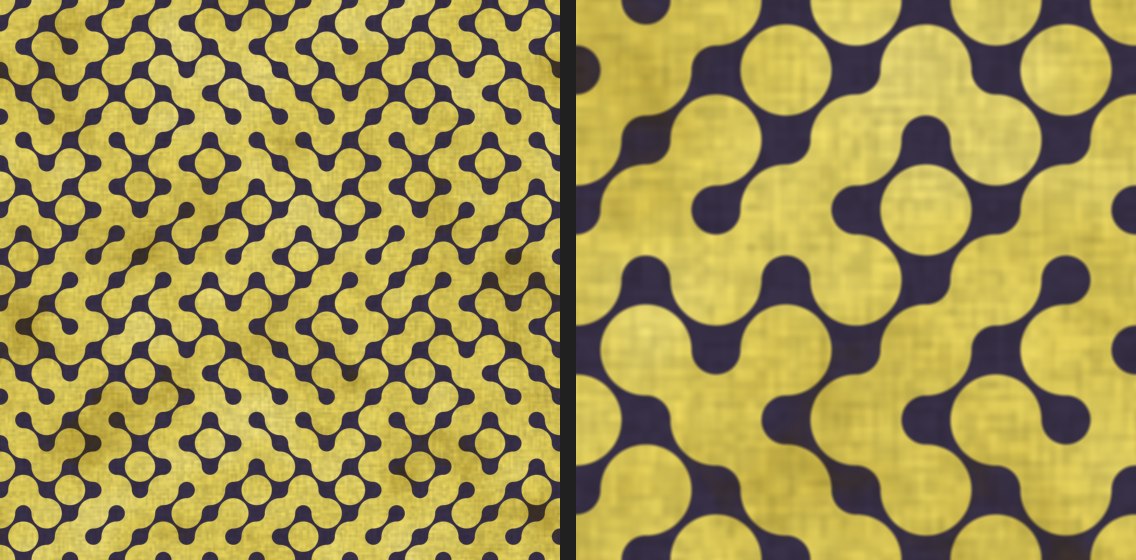
Left, the full canvas; right, a detail of the centre.
Give the GLSL for this pattern, as a WebGL 2 fragment shader.

```glsl
#version 300 es
precision highp float;
// Worn two-colour Truchet pattern: golden discs and dark dots alternate on a
// square lattice, and every cell joins either its two discs or its two dots.
// The layout repeats 2 x 2; stains, mottling and cloth grain wrap on the canvas.

uniform vec2 u_resolution;
out vec4 fragColor;

const float TAU = 6.2831853;
const float REPEATS = 2.0;        // layout repeats across and down
const float CELLS = 12.0;         // cells per repeat, must be even
const float DISC_RADIUS = 0.65;   // in cells; dots take the remainder
const float EDGE_SOFTNESS = 0.035;
const float EXTRA_JOINS = 0.2;    // chance of a join beyond one per dot
const float STAIN_AMOUNT = 0.75;
const float GRAIN_AMOUNT = 0.13;
const float MOTTLE_CELLS = 44.0;

const vec3 GOLD = vec3(0.835, 0.765, 0.335);
const vec3 PALE_GOLD = vec3(0.86, 0.805, 0.43);
const vec3 OLIVE_STAIN = vec3(0.66, 0.565, 0.17);
const vec3 INK = vec3(0.21, 0.18, 0.265);
const vec3 BROWN_INK = vec3(0.22, 0.18, 0.15);

// Integer hash of a lattice point, 0 to 1
float hash(vec2 p, float seed) {
    uvec3 q = uvec3(ivec3(vec3(p, seed))) * uvec3(1597334673u, 3812015801u, 2798796415u);
    uint h = q.x ^ q.y ^ q.z;
    h = (h ^ (h >> 16)) * 2146121005u;
    h = (h ^ (h >> 15)) * 2221713035u;
    h ^= h >> 16;
    return float(h >> 8) / 16777216.0;
}

// Each dot picks one of its four cells, so no dot stays alone
bool dotPicks(vec2 cell, vec2 corner) {
    float choice = floor(4.0 * hash(mod(cell + corner, CELLS), 7.0));
    return choice == corner.x + 2.0 * corner.y;
}

// Signed distance in cells to the dark shape, negative inside it
float inkDistance(vec2 p) {
    vec2 cell = floor(p);
    vec2 local = p - cell;
    float odd = mod(cell.x + cell.y, 2.0);
    vec2 dotA = vec2(1.0 - odd, 0.0);
    vec2 dotB = vec2(odd, 1.0);
    bool joined = dotPicks(cell, dotA) || dotPicks(cell, dotB)
        || hash(mod(cell, CELLS), 3.0) < EXTRA_JOINS;
    if (joined) {
        float toDisc = min(length(local - vec2(odd, 0.0)),
                           length(local - vec2(1.0 - odd, 1.0)));
        return DISC_RADIUS - toDisc;
    }
    float toDot = min(length(local - dotA), length(local - dotB));
    return toDot - (1.0 - DISC_RADIUS);
}

// Layered sines with whole wave numbers, each bent by the sum so far
float clouds(vec2 uv) {
    float sum = 0.0;
    for (int i = 0; i < 16; i++) {
        float layer = float(i);
        float frequency = 1.5 + 0.75 * layer;
        float angle = TAU * hash(vec2(layer, 1.0), 11.0);
        vec2 wave = floor(frequency * vec2(cos(angle), sin(angle)) + 0.5);
        float phase = TAU * hash(vec2(layer, 2.0), 11.0);
        sum += sin(TAU * dot(wave, uv) + phase + 1.3 * sum) / (1.5 + frequency);
    }
    return sum;
}

// Cellular noise: distance to the nearest scattered point
float cellular(vec2 uv, float count) {
    vec2 p = uv * count;
    vec2 cell = floor(p);
    float nearest = 2.0;
    for (int y = -1; y <= 1; y++) {
        for (int x = -1; x <= 1; x++) {
            vec2 near = cell + vec2(x, y);
            vec2 key = mod(near, count);
            vec2 spot = near + vec2(hash(key, 21.0), hash(key, 22.0));
            nearest = min(nearest, length(p - spot));
        }
    }
    return nearest;
}

// Smooth wrapped noise; unequal counts stretch it into threads
float threads(vec2 uv, vec2 count, float seed) {
    vec2 p = uv * count;
    vec2 cell = floor(p);
    vec2 t = smoothstep(0.0, 1.0, p - cell);
    vec2 a = mod(cell, count);
    vec2 b = mod(cell + 1.0, count);
    return mix(mix(hash(a, seed), hash(vec2(b.x, a.y), seed), t.x),
               mix(hash(vec2(a.x, b.y), seed), hash(b, seed), t.x), t.y);
}

void main() {
    vec2 uv = gl_FragCoord.xy / u_resolution;

    // Wear
    float cloud = clouds(uv) + 0.2 * (cos(TAU * uv.x) + cos(TAU * uv.y));
    float mottle = cellular(uv + 0.008 * cloud, MOTTLE_CELLS);
    float stain = smoothstep(-0.1, 1.5, cloud + 0.5 * (mottle - 0.4));
    float glow = smoothstep(0.1, -1.1, cloud);
    float grain = 0.3 * threads(uv, vec2(256.0, 48.0), 31.0)
        + 0.3 * threads(uv, vec2(48.0, 256.0), 32.0)
        + 0.4 * threads(uv, vec2(160.0), 33.0) - 0.5;

    // Cloth and ink colours
    vec3 cloth = mix(mix(GOLD, PALE_GOLD, glow), OLIVE_STAIN, STAIN_AMOUNT * stain);
    vec3 ink = mix(INK, BROWN_INK, smoothstep(0.1, 0.8, stain));

    // Shape with softened edge
    float cellsAcross = REPEATS * CELLS;
    float soft = max(EDGE_SOFTNESS, 0.75 * cellsAcross / min(u_resolution.x, u_resolution.y));
    float cover = smoothstep(-soft, soft, inkDistance(uv * cellsAcross));
    vec3 color = mix(ink, cloth, cover) * (1.0 + 2.0 * GRAIN_AMOUNT * grain);
    fragColor = vec4(color, 1.0);
}
```
